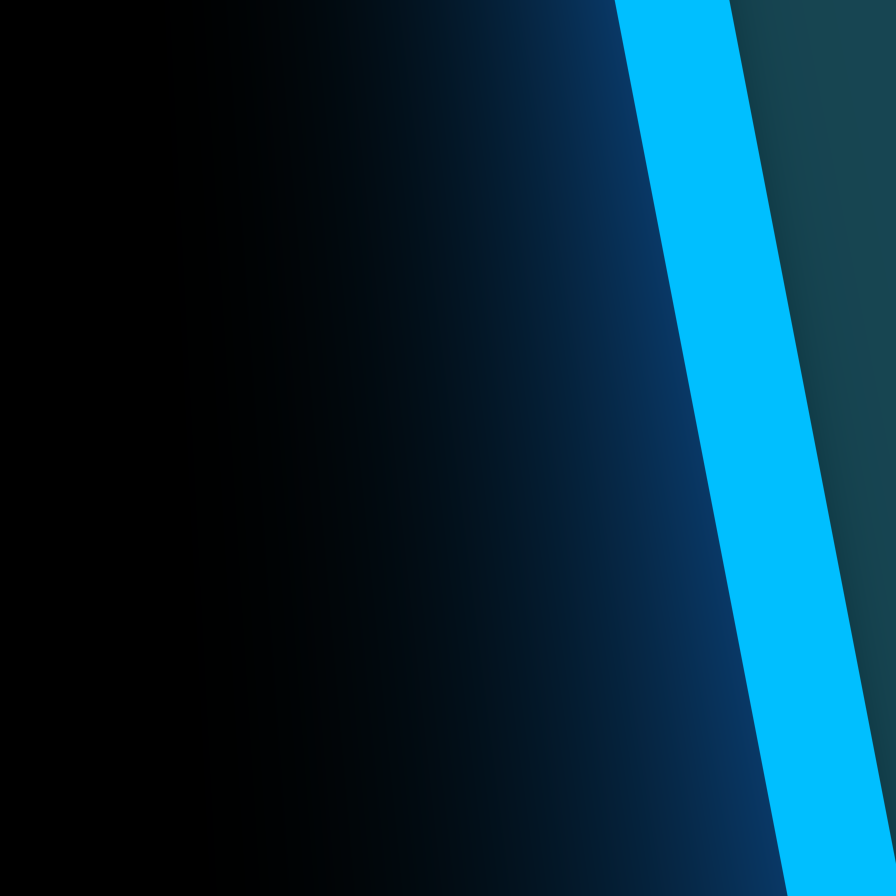
A WebGL 2 fragment shader for this background:

```glsl
#version 300 es
precision highp float;
// A bright slanted cyan band splits the canvas: on its left a blue glow
// fades into black, on its right lies a flat teal with a soft shadow.
// All parts come from the horizontal distance to the band's two edges.

uniform vec2 u_resolution;
out vec4 fragColor;

// Antialiased step: 0 left of the slanted edge, 1 right of it
float cover(float distanceToEdge, float pixel) {
    return smoothstep(-0.75 * pixel, 0.75 * pixel, distanceToEdge);
}

// Blue glow, strongest at the band; the fade is longer where the band is further right
vec3 glow(float distanceToBand, float bandX) {
    float strength = clamp(1.0 - distanceToBand / (0.8 * bandX), 0.0, 1.0);
    return vec3(0.035, 0.22, 0.40) * pow(vec3(strength), vec3(2.2, 2.0, 2.15));
}

// Teal panel, slightly shaded beside the band
vec3 panel(float distanceFromBand) {
    float shadow = exp(-max(distanceFromBand, 0.0) / 0.025);
    return mix(vec3(0.09, 0.27, 0.32), vec3(0.065, 0.235, 0.28), shadow);
}

void main() {
    vec2 uv = gl_FragCoord.xy / u_resolution;
    float pixel = 1.0 / u_resolution.x;

    // Both edges lean the same way, further left towards the top
    float leftEdge = 0.879 - 0.193 * uv.y;
    float rightEdge = leftEdge + 0.128;

    vec3 color = glow(max(leftEdge - uv.x, 0.0), leftEdge);
    color = mix(color, vec3(0.0, 0.75, 1.0), cover(uv.x - leftEdge, pixel));
    color = mix(color, panel(uv.x - rightEdge), cover(uv.x - rightEdge, pixel));

    fragColor = vec4(color, 1.0);
}
```
